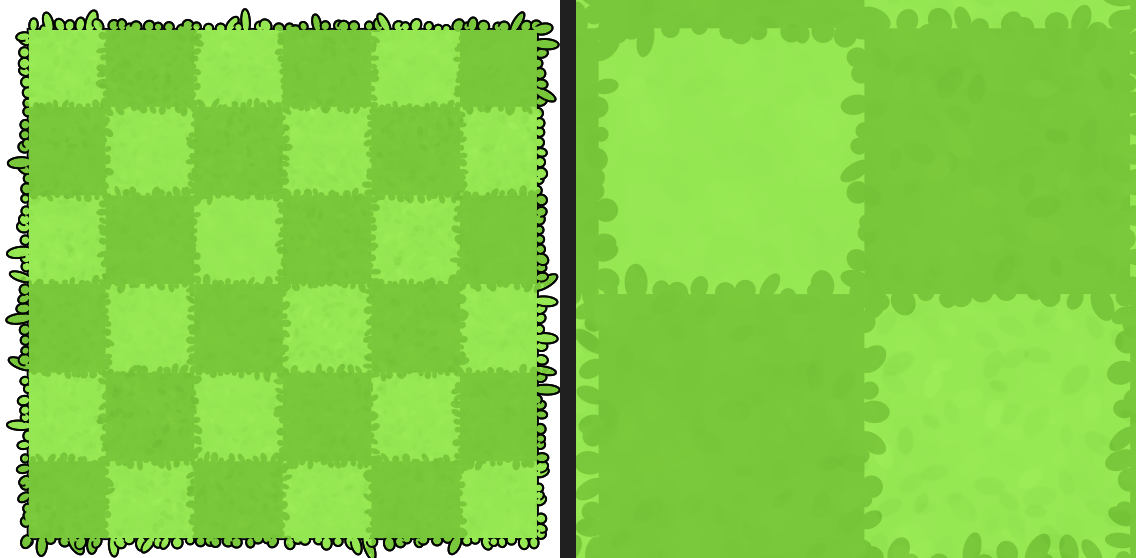
Left, the full canvas; right, a detail of the centre.
Reproduce this pattern procedurally as a Shadertoy shader.

```glsl
const float CELL = 0.1582;                 // tile size as a share of the canvas width
const vec2 CENTRE = vec2(0.505, 0.491);    // middle of the lawn
const float HALF = 2.88;                   // half side of the lawn, in tiles
const float LINE = 0.011;                  // half width of the ink line
const float TUFTS = 12.0;                  // tufts per tile edge
const float BLADES = 9.0;                  // border blades per tile edge
const float DABS = 10.0;                   // brush dabs per tile
const vec3 LIGHT = vec3(0.588, 0.908, 0.325);
const vec3 DARK = vec3(0.473, 0.780, 0.228);
const vec3 INK = vec3(0.015, 0.025, 0.015);
const vec3 PAPER = vec3(1.0);

float hash(vec2 s) {
    return fract(sin(dot(s, vec2(127.1, 311.7))) * 43758.5453);
}

float noise(vec2 p) {
    vec2 i = floor(p), f = fract(p);
    f = f * f * (3.0 - 2.0 * f);
    return mix(mix(hash(i), hash(i + vec2(1, 0)), f.x),
               mix(hash(i + vec2(0, 1)), hash(i + vec2(1, 1)), f.x), f.y);
}

float ellipse(vec2 p, vec2 r) {
    float k = length(p / r);
    return k * (k - 1.0) / max(length(p / (r * r)), 1e-3);
}

// Leaf rooted at the origin, leaning by tilt, its tip at the given reach
float leaf(vec2 q, float tilt, float reach, float girth) {
    vec2 axis = vec2(sin(tilt), cos(tilt));
    float halfLength = max(girth, reach * 0.62);
    vec2 local = vec2(dot(q, vec2(axis.y, -axis.x)), dot(q, axis) - reach + halfLength);
    return ellipse(local, vec2(girth, halfLength));
}

float cover(float d, float pixel) {
    return clamp(0.5 - d / pixel, 0.0, 1.0);
}

// Tufts along one grid line, leaning from the dark tile over the light one
float tuftRow(float along, float across, float line, float seed) {
    float d = 1.0;
    for (int k = -2; k <= 2; k++) {
        float i = floor(along * TUFTS) + float(k);
        vec2 id = vec2(i, line * 7.0 + seed);
        float root = (i + 0.15 + 0.7 * hash(id)) / TUFTS;
        float tile = clamp(floor(root), -3.0, 2.0);
        float side = mod(tile + line, 2.0) < 0.5 ? -1.0 : 1.0;
        float tilt = 1.5 * (hash(id + 3.3) - 0.5);
        float reach = mix(0.015, 0.115, hash(id + 5.7));
        float girth = mix(0.028, 0.045, hash(id + 8.1));
        d = min(d, leaf(vec2(along - root, (across - line) * side), tilt, reach, girth));
    }
    return d;
}

// Soft oval dabs, some darker and some lighter than the tile
float dabs(vec2 p) {
    vec2 g = p * DABS;
    float shade = 0.0;
    for (int y = -1; y <= 1; y++)
    for (int x = -1; x <= 1; x++) {
        vec2 id = floor(g) + vec2(x, y);
        vec2 offset = g - id - vec2(hash(id), hash(id + 4.2));
        float turn = 6.283 * hash(id + 7.9);
        vec2 axis = vec2(cos(turn), sin(turn));
        vec2 local = vec2(dot(offset, axis), dot(offset, vec2(-axis.y, axis.x)));
        float d = ellipse(local, vec2(0.6, 0.35) * mix(0.6, 1.15, hash(id + 2.6)));
        shade += (hash(id + 9.4) - 0.62) * smoothstep(0.08, -0.08, d);
    }
    return shade;
}

vec3 lawn(vec2 p, float pixel) {
    vec2 tile = clamp(floor(p), -3.0, 2.0);
    vec2 line = clamp(floor(p + 0.5), -2.0, 2.0);
    vec2 gap = abs(p - line);
    float d = min(gap.x, gap.y) * (mod(tile.x + tile.y, 2.0) < 0.5 ? -1.0 : 1.0);
    d = min(d, tuftRow(p.y, p.x, line.x, 0.4));
    d = min(d, tuftRow(p.x, p.y, line.y, 61.3));
    float wear = mix(0.35, 1.0, hash(tile + 20.0)) * mix(0.4, 1.2, noise(p * 3.0));
    float shade = 0.075 * wear * dabs(p) + 0.02 * (noise(p * 6.0) - 0.5);
    return mix(LIGHT, DARK, cover(d, pixel)) * (1.0 + shade * vec3(1.2, 0.7, 1.7));
}

void mainImage(out vec4 fragColor, in vec2 fragCoord) {
    float pixel = 1.0 / (CELL * iResolution.x);
    vec2 p = (fragCoord - CENTRE * iResolution.xy) * pixel;
    vec3 grass = lawn(p, pixel);
    vec3 color = PAPER;
    float box = max(abs(p.x), abs(p.y)) - HALF;
    float outline = box;

    // Border blades, each inked over the one before
    for (int s = 0; s < 4; s++) {
        vec2 q = s < 2 ? p : p.yx;
        q.y = (s % 2 == 0 ? q.y : -q.y) - HALF;
        if (q.y < -0.25) continue;
        for (int k = -3; k <= 3; k++) {
            float i = floor(q.x * BLADES) + float(k);
            vec2 id = vec2(i, float(s) * 17.0 + 5.0);
            float root = (i + 0.2 + 0.6 * hash(id)) / BLADES;
            if (abs(root) > HALF) continue;
            float corner = smoothstep(HALF - 0.3, HALF, abs(root));
            float tilt = 1.3 * (hash(id + 3.1) - 0.5) + sign(root) * corner * 0.6;
            float reach = mix(0.04, 0.13, hash(id + 6.4));
            if (hash(id + 9.2) > 0.87) reach += 0.12;
            float d = leaf(q - vec2(root, 0), tilt, reach, mix(0.045, 0.063, hash(id + 1.7)));
            color = mix(color, grass, cover(d, pixel));
            color = mix(color, INK, cover(abs(d) - LINE, pixel));
            outline = min(outline, d);
        }
    }

    // Lawn over the blade roots, then the outer contour
    color = mix(color, grass, cover(max(outline + LINE, box - 0.025), pixel));
    color = mix(color, INK, cover(abs(outline) - LINE, pixel));
    fragColor = vec4(color, 1.0);
}
```
